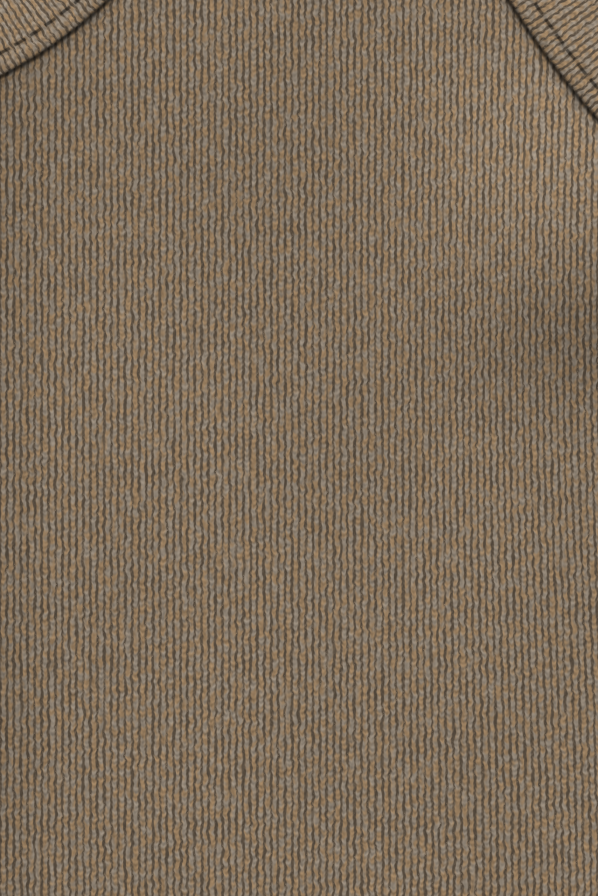
A Shadertoy shader for this texture:

```glsl
#define RIBS 86.0
#define COURSES 114.0
#define WARM_YARN vec3(0.575, 0.475, 0.36)
#define GREY_YARN vec3(0.545, 0.50, 0.445)
#define GROOVE vec3(0.345, 0.30, 0.25)
#define WOBBLE 0.28
#define GRAIN 0.20
#define STITCH_DEPTH 0.033
#define STITCH_PITCH 0.032
#define SEAM_WIDTH 0.007

const float TAU = 6.2831853;

vec2 gradient(vec2 cell) {
    vec3 q = fract(cell.xyx * vec3(0.1031, 0.1030, 0.0973));
    q += dot(q, q.yzx + 33.33);
    float angle = TAU * fract((q.x + q.y) * q.z);
    return vec2(cos(angle), sin(angle));
}

float noise(vec2 p) {
    vec2 i = floor(p), f = p - i;
    vec2 w = f * f * f * (f * (f * 6.0 - 15.0) + 10.0);
    vec2 e = vec2(0.0, 1.0);
    float low = mix(dot(gradient(i), f), dot(gradient(i + e.yx), f - e.yx), w.x);
    float high = mix(dot(gradient(i + e), f - e), dot(gradient(i + 1.0), f - 1.0), w.x);
    return mix(low, high, w.y);
}

// Vertical ribs of small V loops in heathered yarn
vec3 knit(vec2 p) {
    float x = p.x * RIBS + WOBBLE * noise(p * vec2(40.0, 65.0));
    float column = floor(x);
    float y = p.y * COURSES + 0.7 * abs(fract(x) - 0.5) + 0.5 * column;
    float rib = 0.5 - 0.5 * cos(TAU * x);
    float loopLight = cos(TAU * y);

    float heather = noise(vec2(x * 0.83, y * 0.61) + 7.3);
    float fibre = noise(vec2(x * 1.7, y * 1.3) + 31.7);
    float wear = noise(p * vec2(60.0, 22.0) + 4.1);

    vec3 yarn = mix(GREY_YARN, WARM_YARN, smoothstep(-0.3, 0.3, heather));
    float body = smoothstep(-0.12, 0.7, rib + 0.3 * wear + 0.3 * fibre);
    vec3 color = mix(GROOVE, yarn, body);
    return color * (1.0 + 0.045 * loopLight * rib + GRAIN * fibre);
}

// Curved binding inside a circle, with a dark seam and dashed stitching
vec3 addBinding(vec3 cloth, vec2 p, vec2 center, float radius, float px) {
    vec2 q = p - center;
    float depth = radius - length(q);
    float arc = atan(q.y, q.x) * radius;
    float inside = smoothstep(-px, px, depth);

    vec3 band = knit(vec2(arc, depth)) * 1.04;
    band *= 0.88 + 0.16 * smoothstep(0.0, 0.022, depth);

    float dash = abs(fract(arc / STITCH_PITCH) - 0.5) * STITCH_PITCH;
    float thread = abs(depth - STITCH_DEPTH - 0.0015 * noise(vec2(arc * 50.0, 2.5)));
    float stitch = smoothstep(0.0025 + px, 0.0025 - px, thread)
                 * smoothstep(0.011 + px, 0.011 - px, dash);
    float crease = smoothstep(0.009, 0.0, abs(depth - STITCH_DEPTH));
    band *= (1.0 - 0.14 * crease) * (1.0 - 0.42 * stitch);

    // Soft shadow cast on the cloth, then the seam itself
    cloth *= 1.0 - 0.16 * smoothstep(-0.025, 0.0, depth);
    vec3 color = mix(cloth, band, inside);
    float seam = smoothstep(SEAM_WIDTH, 0.0, abs(depth + 0.002));
    return color * (1.0 - 0.58 * seam);
}

void mainImage(out vec4 fragColor, in vec2 fragCoord) {
    float px = 1.0 / iResolution.x;
    vec2 p = fragCoord * px;
    p.y = iResolution.y * px - p.y;

    // Main cloth, its ribs leaning slightly toward the right side
    float lean = 0.012 * smoothstep(0.6, 1.0, p.x) * sin(p.y * 3.0);
    vec3 color = knit(vec2(p.x + lean, p.y));

    // Broad folds and light
    float light = 1.0 + 0.05 * noise(p * vec2(3.0, 2.0) + 5.2);
    vec2 glow = (p - vec2(0.93, 0.24)) * vec2(4.5, 5.5);
    vec2 fold = (p - vec2(1.02, 0.56 + 0.12 * (1.0 - p.x))) * vec2(4.0, 9.0);
    light += 0.09 * exp(-dot(glow, glow)) - 0.12 * exp(-dot(fold, fold));
    light -= 0.05 * smoothstep(0.12, 0.0, p.x);
    color *= light;

    // Bindings at the two upper corners
    color = addBinding(color, p, vec2(-0.328, -0.528), 0.732, px);
    color = addBinding(color, p, vec2(2.069, -0.753), 1.431, px);

    fragColor = vec4(clamp(color, 0.0, 1.0), 1.0);
}
```
